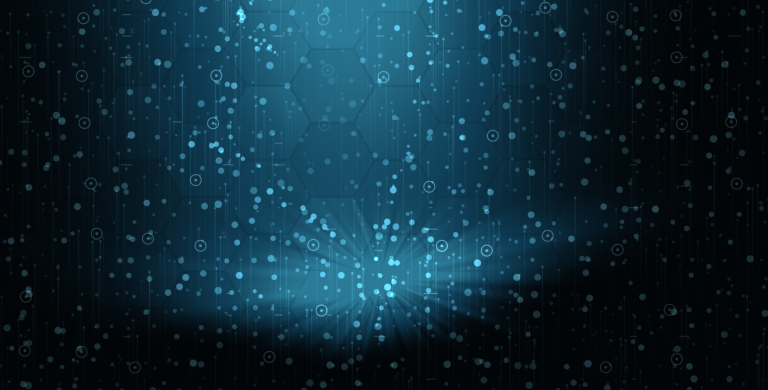
Reproduce this background procedurally as a WebGL 2 fragment shader.

```glsl
#version 300 es
precision highp float;
// Dark teal data space: a lamp above, a glowing core below and a tilted beam.
// Gaussian lights feed one colour ramp; honeycomb plates, falling lines and
// cellular dots and rings are laid over it.

uniform vec2 u_resolution;
out vec4 outColor;

const vec2 SPAN = vec2(1.97, 1.0);        // canvas proportions
const vec2 CORE = vec2(0.495, 0.285);     // lower light, in 0..1 canvas units
const vec2 LAMP = vec2(0.465, 1.03);      // upper light
const vec2 HEX_ORIGIN = vec2(0.349, 0.115);
const float HEX_SIZE = 0.19;
const vec3 NIGHT = vec3(0.006, 0.018, 0.028);
const vec3 TEAL = vec3(0.055, 0.235, 0.33);
const vec3 BRIGHT = vec3(0.17, 0.48, 0.59);
const vec3 SPARK = vec3(0.48, 0.84, 0.93);
const vec3 RING_TINT = vec3(0.62, 0.78, 0.82);

float hash(vec2 p) {
  vec3 q = fract(p.xyx * vec3(0.1031, 0.1030, 0.0973));
  q += dot(q, q.yzx + 33.33);
  return fract((q.x + q.y) * q.z);
}

float bell(vec2 d, vec2 size) {
  d /= size;
  return exp(-dot(d, d));
}

float disc(float dist, float radius, float soft) {
  return 1.0 - smoothstep(radius - soft, radius + soft, dist);
}

// Light level of the smooth backdrop.
float backdrop(vec2 uv) {
  float dx = uv.x - 0.45;
  float side = exp(-pow(dx / (dx < 0.0 ? 0.29 : 0.265), 2.0));
  float ground = 0.11 + (dx < 0.0 ? -0.35 : 0.72) * dx;
  float body = side * (0.47 + 0.3 * uv.y * uv.y);
  body *= smoothstep(ground - 0.09, ground + 0.14, uv.y);
  float lamp = 0.27 * bell(uv - LAMP, vec2(0.15, 0.38));
  vec2 d = uv - CORE;
  float core = 0.42 * bell(d, vec2(0.16, 0.13));
  float tilt = d.y - (d.x < 0.0 ? 0.2 : 0.42) * d.x;
  float beam = 0.24 * bell(vec2(d.x, tilt), vec2(0.3, 0.04 + 0.16 * abs(d.x)));
  // Layered sines over the angle make uneven rays.
  float angle = atan(d.y, d.x * SPAN.x);
  float rays = sin(angle * 17.0 + 1.0) + sin(angle * 31.0) + 0.7 * sin(angle * 53.0 + 2.0);
  rays *= 0.055 * bell(d, vec2(0.2, 0.16)) * smoothstep(0.0, 0.06, length(d));
  return max(body + lamp + core + beam + rays, 0.0);
}

// Flat-topped honeycomb: plate shade in x, edge line in y.
vec2 honeycomb(vec2 p) {
  vec2 stepSize = vec2(1.7320508, 1.0), halfStep = 0.5 * stepSize;
  p = p / HEX_SIZE + halfStep;
  vec2 a = mod(p, stepSize) - halfStep;
  vec2 b = mod(p - halfStep, stepSize) - halfStep;
  vec2 g = dot(a, a) < dot(b, b) ? a : b;
  float edge = 0.5 - max(abs(g.y), dot(abs(g), vec2(0.866, 0.5)));
  vec2 id = floor((p - g) * 2.0 + 0.5);
  float shade = (hash(id + 40.0) - 0.5) * (0.5 + g.y);
  return vec2(shade, 1.0 - smoothstep(0.0, 0.03, edge));
}

// Thin columns whose tails fade downward from a round head.
float fallingLines(vec2 p, float width, float seed, float px) {
  float id = floor(p.x / width);
  float x = (fract(p.x / width) - 0.5) * width;
  float period = 0.35 + 0.5 * hash(vec2(id, seed));
  float y = p.y / period + hash(vec2(id, seed + 7.0));
  float pick = hash(vec2(id, floor(y) + seed * 3.0));
  float top = 0.3 + 0.6 * pick;
  float t = fract(y);
  float tail = disc(abs(x), 0.0012, px) * step(t, top) * pow(t / top, 2.0);
  float head = disc(length(vec2(x, (t - top) * period)), 0.0035, px);
  return (0.4 * tail + 0.6 * head) * step(0.35, pick) * pick;
}

// One jittered dot per cell: dots in x, ringed nodes in y.
vec2 nodes(vec2 p, float cell, float seed, float px) {
  vec2 id = floor(p / cell);
  vec2 jitter = vec2(hash(id + seed), hash(id + seed + 17.0));
  float pick = hash(id + seed + 31.0);
  float size = hash(id + seed + 53.0);
  float dist = length((fract(p / cell) - 0.3 - 0.4 * jitter) * cell);
  float radius = 0.003 + 0.0065 * size * size;
  float dot1 = disc(dist, radius, px) * step(0.45, pick) * (0.25 + 0.75 * pick * size);
  float ring = disc(abs(dist - 0.014), 0.0012, px) + disc(dist, 0.0035, px);
  return vec2(dot1, ring * step(0.5, pick));
}

// Dots strung along a bent path from a to b.
float stream(vec2 p, vec2 a, vec2 b, float bend, float seed, float px) {
  float sum = 0.0;
  for (int i = 0; i < 24; i++) {
    float k = float(i), t = (k + hash(vec2(k, seed))) / 24.0;
    vec2 c = mix(a, b, t) + vec2(bend * t * (1.0 - t), 0.0);
    c += (vec2(hash(vec2(k, seed + 3.0)), hash(vec2(k, seed + 5.0))) - 0.5) * 0.07 * t;
    float r = hash(vec2(k, seed + 9.0));
    sum += disc(length(p - c * SPAN), 0.002 + 0.007 * r * r, px) * (0.3 + 0.6 * r);
  }
  return sum;
}

void main() {
  vec2 uv = gl_FragCoord.xy / u_resolution;
  vec2 p = uv * SPAN;
  float px = 0.8 / u_resolution.y;

  float light = backdrop(uv);
  vec2 hex = honeycomb(p - HEX_ORIGIN * SPAN);
  light *= 1.0 + 0.24 * hex.x - 0.1 * hex.y;
  vec3 color = mix(NIGHT, TEAL, smoothstep(0.0, 0.52, light));
  color = mix(color, BRIGHT, smoothstep(0.4, 1.0, light));

  // The upper middle stays clear, the far corners dim.
  float clear = 1.0 - 0.85 * bell(uv - vec2(0.43, 0.75), vec2(0.085, 0.4));
  float glow = clear * (0.32 + 0.75 * min(light, 0.8));
  float lines = 0.0, dots = 0.0;
  for (int i = 0; i < 3; i++) {
    float k = float(i);
    lines += fallingLines(p + 0.005 * k, 0.013 + 0.008 * k, 11.0 + k * 13.0, px);
    dots += nodes(p + 0.03 * k, 0.045 + 0.02 * k, 5.0 + k * 71.0, px).x;
  }
  float rings = nodes(p, 0.15, 211.0, px).y;
  color += SPARK * glow * (0.55 * lines + 0.75 * dots) + RING_TINT * glow * 0.65 * rings;

  // Streams lead toward the core, and one hangs from the top left.
  float strung = stream(p, vec2(0.44, 0.39), vec2(0.24, 0.69), 0.0, 2.0, px);
  strung += stream(p, vec2(0.51, 0.48), vec2(0.62, 0.99), -0.06, 23.0, px);
  strung += stream(p, vec2(0.36, 0.86), vec2(0.29, 1.0), 0.0, 47.0, px);
  strung += stream(p, vec2(0.49, 0.16), vec2(0.5, 0.44), 0.03, 61.0, px);
  color += SPARK * 0.6 * strung;

  // Short level dashes beside the nodes.
  vec2 cell = vec2(0.13, 0.055), id = floor(p / cell);
  vec2 q = (fract(p / cell) - 0.5) * cell;
  float dash = disc(abs(q.x), 0.018 * hash(id + 3.0), px) * disc(abs(q.y), 0.0014, px);
  color += RING_TINT * 0.4 * glow * dash * step(0.8, hash(id + 91.0));

  outColor = vec4(min(color, 1.0), 1.0);
}
```
